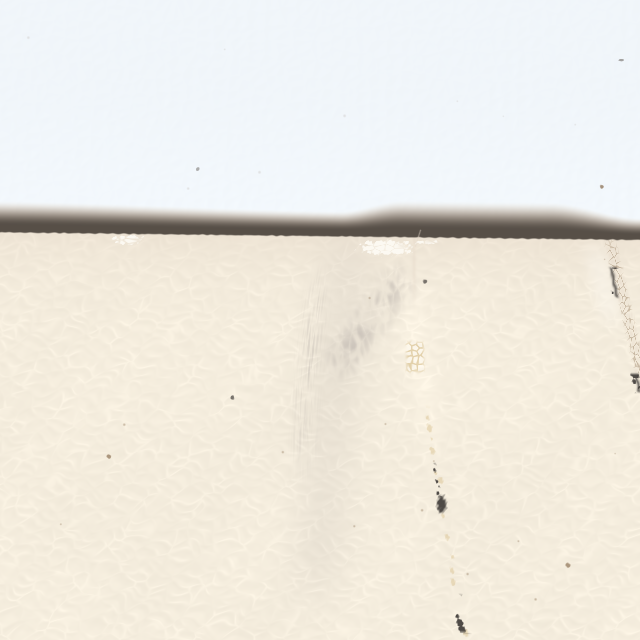
Give the GLSL for this texture, as a three.js fragment shader.

```glsl
varying vec2 vUv;

const vec3 BACKDROP = vec3(0.943, 0.963, 0.980);
const vec3 PAPER = vec3(0.957, 0.927, 0.866);
const vec3 TAN = vec3(0.900, 0.850, 0.790);
const vec3 WHITE = vec3(0.995, 0.985, 0.960);
const vec3 SHADOW = vec3(0.340, 0.310, 0.280);
const vec3 SMUDGE = vec3(0.735, 0.705, 0.680);
const vec3 INK = vec3(0.220, 0.205, 0.195);
const vec3 RUST = vec3(0.520, 0.410, 0.290);
const vec3 GLUE = vec3(0.850, 0.760, 0.570);
const vec2 GRAIN_SCALE = vec2(37.0, 58.0);
const float GRAIN_RELIEF = 0.036;
const float SPECK_GRID = 8.0;
const float SOFT = 0.0016;

vec2 hash2(vec2 p) {
  vec3 q = fract(p.xyx * vec3(0.1031, 0.1030, 0.0973));
  q += dot(q, q.yzx + 33.33);
  return fract((q.xx + q.yz) * q.zy);
}

// Layered sines, roughly -1 to 1
float ripple(vec2 p) {
  return (sin(p.x + 1.7 * sin(p.y * 0.8)) + sin(p.y * 1.3 + 1.4 * sin(p.x * 0.7))
    + sin(p.x * 2.1 - p.y * 1.7)) / 3.0;
}

// Gap between the two nearest cell centres: zero on borders
float cellGap(vec2 p) {
  float near = 9.0, next = 9.0;
  for (int i = 0; i < 9; i++) {
    float k = float(i);
    vec2 c = floor(p) + vec2(mod(k, 3.0), floor(k / 3.0)) - 1.0;
    float d = length(c + hash2(c) - p);
    next = min(next, max(near, d));
    near = min(near, d);
  }
  return next - near;
}

// Irregular patches from 0 to 1
float blotch(vec2 p) {
  return smoothstep(0.1, 0.75, 0.6 * cellGap(p) + 0.6 * cellGap(p * 0.43 + 7.0));
}

float segment(vec2 p, vec2 a, vec2 b) {
  vec2 d = b - a;
  return length(p - a - d * clamp(dot(p - a, d) / dot(d, d), 0.0, 1.0));
}

float bell(float x, float width) { return exp(-x * x / (width * width)); }

float span(float v, float lo, float hi, float blur) {
  return smoothstep(lo - blur, lo + blur, v) * (1.0 - smoothstep(hi - blur, hi + blur, v));
}

float disc(float d, float r) { return 1.0 - smoothstep(r - SOFT, r + SOFT, d); }

float spot(vec2 p, float x, float y, vec2 radius) {
  float d = length((p - vec2(x, y)) / radius) + 0.25 * ripple(p * 420.0);
  return 1.0 - smoothstep(0.5, 1.3, d);
}

// Sparse row of uneven dots along a crack
float dots(float side, float y, float pitch, float size) {
  vec2 h = hash2(vec2(floor(y / pitch), pitch * 900.0));
  vec2 d = vec2(side - (h.x - 0.5) * size * 2.0, (fract(y / pitch) - 0.3 - 0.4 * h.x) * pitch);
  float wobble = 0.0012 * ripple(vec2(side, y) * 500.0);
  return step(0.25, h.y) * disc(length(d * vec2(1.0, 0.7)) + wobble, size * h.y);
}

float specks(vec2 p) {
  vec2 cell = floor(p * SPECK_GRID);
  vec2 k = hash2(cell + 51.0);
  vec2 centre = (cell + 0.15 + 0.7 * hash2(cell + 17.0)) / SPECK_GRID;
  return step(0.65, k.y) * disc(length(p - centre), mix(0.0006, 0.002, k.x));
}

vec3 backdrop(vec2 p, float rise) {
  float dent = cellGap(p * 48.0) - cellGap(p * 48.0 + vec2(0.12, -0.12));
  vec3 c = BACKDROP + 0.009 * dent + 0.002 * sin(p.x * 260.0) * ripple(p * 9.0);
  c += 0.01 * (1.0 - smoothstep(0.0, 0.25, rise));
  c = mix(c, SMUDGE, 0.3 * specks(p));
  c = mix(c, SHADOW, 0.45 * spot(p, 0.309, 0.736, vec2(0.003)));
  c = mix(c, SHADOW, 0.5 * spot(p, 0.971, 0.906, vec2(0.004, 0.002)));
  c = mix(c, RUST, 0.7 * spot(p, 0.94, 0.708, vec2(0.003)));
  // Soft shadow above the sheet
  float height = mix(0.030, 0.024, smoothstep(0.0, 0.55, p.x))
    + 0.011 * smoothstep(0.53, 0.63, p.x) - 0.014 * smoothstep(0.86, 1.0, p.x);
  float dark = 1.0 - smoothstep(0.38, 1.65, rise / height);
  return mix(c, SHADOW, pow(vec3(dark), vec3(1.15, 1.0, 0.88)));
}

vec3 paper(vec2 p, float depth) {
  // Embossed grain with broken pale ridges
  vec2 g = p * GRAIN_SCALE + 0.4 * vec2(ripple(p * 60.0), ripple(p.yx * 75.0));
  float gap = cellGap(g);
  float ridge = (1.0 - smoothstep(0.0, 0.3, gap)) * smoothstep(-0.3, 0.6, ripple(p * 71.0));
  float relief = cellGap(g + vec2(0.1, 0.25)) - gap;
  vec3 c = PAPER + GRAIN_RELIEF * (0.55 * ridge + 0.6 * relief);
  c += 0.006 * ripple(p * 13.0) + 0.004 * ripple(p * 160.0);
  c = mix(c, TAN, 0.5 * exp(-depth * 22.0));

  // Grey rubbing: diagonal patch, upright streaks, haze
  float rub = bell(segment(p, vec2(0.618, 0.555), vec2(0.54, 0.44)), 0.025);
  rub *= 0.2 + 0.9 * blotch(p * vec2(80.0, 42.0));
  float bend = clamp((p.y - 0.24) / 0.36, 0.0, 1.0);
  float across = p.x - 0.474 - 0.03 * bend * bend;
  float streak = bell(across, 0.016) * span(p.y, 0.29, 0.55, 0.06);
  streak *= blotch(vec2(across * 240.0, p.y * 18.0));
  float haze = bell(p.x - 0.485 - 0.1 * p.y, 0.05) * span(p.y, 0.08, 0.63, 0.08);
  c = mix(c, SMUDGE, 0.5 * rub + 0.34 * streak + 0.17 * haze);

  // Middle crease, glue remnant and ink
  float side = p.x - 0.647 - 0.165 * max(0.48 - p.y, 0.0);
  c += 0.02 * bell(side, 0.022) * span(p.y, 0.30, 0.56, 0.06);
  c = mix(c, TAN, 0.4 * bell(side, 0.003) * smoothstep(0.50, 0.58, p.y));
  float lump = span(p.x, 0.635, 0.662, 0.004) * span(p.y, 0.419, 0.465, 0.005);
  float curl = cellGap(p * 95.0);
  c = mix(c, WHITE, 0.4 * lump);
  c = mix(c, GLUE, 0.7 * lump * (1.0 - smoothstep(0.05, 0.35, curl)));
  c = mix(c, GLUE, 0.5 * dots(side, p.y, 0.017, 0.004) * span(p.y, 0.0, 0.36, 0.01));
  float ink = dots(side + 0.003, p.y, 0.009, 0.003) * span(p.y, 0.22, 0.275, 0.004);
  ink = max(ink, dots(side, p.y, 0.011, 0.0065) * span(p.y, 0.012, 0.07, 0.004));
  ink = max(ink, spot(p, 0.69, 0.212, vec2(0.0075, 0.014)));

  // Right crack
  float split = p.x - 0.945 - 0.234 * (0.62 - p.y) + 0.0015 * ripple(p * 190.0);
  c = mix(c, WHITE, 0.35 * span(split, -0.035, 0.0, 0.015) * span(p.y, 0.5, 0.61, 0.03));
  float torn = span(split, 0.001, 0.017, 0.004) * span(p.y, 0.41, 0.62, 0.015);
  float crumb = cellGap(p * vec2(130.0, 80.0));
  c = mix(c, TAN, 0.7 * torn * crumb);
  c = mix(c, RUST, 0.4 * torn * (1.0 - smoothstep(0.0, 0.2, crumb)));
  float bold = span(p.y, 0.535, 0.582, 0.003) + span(p.y, 0.387, 0.416, 0.003);
  float stroke = max(dots(split, p.y, 0.01, 0.007), 0.75 * bell(split, 0.0028));
  ink = max(ink, stroke * bold);

  // Loose specks
  ink = max(ink, 0.75 * spot(p, 0.664, 0.56, vec2(0.0035)));
  ink = max(ink, 0.75 * spot(p, 0.363, 0.379, vec2(0.003, 0.004)));
  float rust = max(0.6 * specks(p), spot(p, 0.17, 0.287, vec2(0.0035)));
  rust = max(rust, spot(p, 0.887, 0.117, vec2(0.004)));
  return mix(mix(c, RUST, 0.65 * rust), INK, 0.88 * ink);
}

void main() {
  vec2 p = vUv;
  float rise = p.y - 0.637 + 0.012 * p.x;
  float rim = rise - 0.0008 * ripple(p.xx * vec2(83.0, 310.0));
  vec3 c = mix(paper(p, max(-rise, 0.0)), backdrop(p, rise), smoothstep(-SOFT, SOFT, rim));
  // Chipped rim and stray fibre
  float chips = spot(p, 0.605, 0.613, vec2(0.046, 0.014));
  chips = max(chips, 0.8 * spot(p, 0.2, 0.625, vec2(0.03, 0.008)));
  chips = max(chips, 0.8 * spot(p, 0.67, 0.622, vec2(0.02, 0.004)));
  chips = smoothstep(0.3, 0.65, chips * (0.45 + cellGap(p * vec2(65.0, 110.0))));
  c = mix(c, WHITE, 0.9 * chips);
  float fibre = segment(p, vec2(0.649, 0.615), vec2(0.657, 0.64));
  c = mix(c, TAN, 0.5 * disc(fibre, 0.0008));
  gl_FragColor = vec4(clamp(c, 0.0, 1.0), 1.0);
}
```
